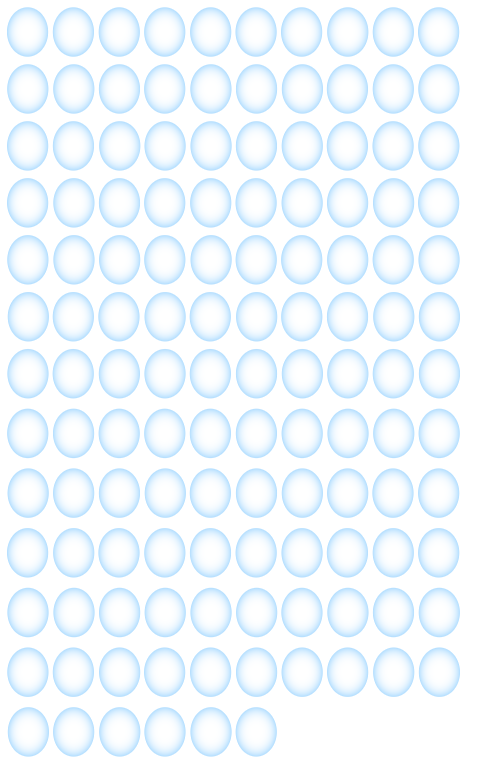
Write a WebGL 1 fragment shader that draws this pattern.

```glsl
precision highp float;
// Rows of pale blue, softly shaded oval beads on white, the last row part filled.

uniform vec2 u_resolution;

float hash(vec2 p) {
  return fract(sin(dot(p, vec2(127.1, 311.7))) * 43758.5);
}

// Row spacing widens slightly below the seventh row.
float rowCentre(float row) {
  return 32.0 + 56.95 * row + 2.75 * max(row - 6.0, 0.0);
}

float rowAt(float y) {
  float row = (y - 32.0) / 56.95;
  if (row > 6.0) row = 6.0 + (y - rowCentre(6.0)) / 59.7;
  return floor(row + 0.5);
}

// Radial shade: white core, blue gathering toward the rim.
vec3 beadColour(float radius) {
  vec3 rim = vec3(0.695, 0.868, 1.0);
  return mix(vec3(1.0), rim, pow(min(radius, 1.0), 3.85));
}

void main() {
  // Canvas is 480 units wide and 768 high, with y measured from the top.
  vec2 uv = gl_FragCoord.xy / u_resolution;
  vec2 p = vec2(uv.x, 1.0 - uv.y) * vec2(480.0, 768.0);
  float pixel = 480.0 / u_resolution.x;

  // Nearest bead, with a tiny sideways drift in each cell.
  vec2 cell = vec2(floor((p.x - 28.0) / 45.67 + 0.5), rowAt(p.y));
  vec2 centre = vec2(28.0 + 45.67 * cell.x, rowCentre(cell.y));
  centre.x += (hash(cell) - 0.5) * 0.9;

  // Ten beads per row, thirteen rows, six beads in the last.
  float lastColumn = cell.y > 11.5 ? 5.0 : 9.0;
  float present = step(0.0, cell.x) * step(cell.x, lastColumn)
                * step(0.0, cell.y) * step(cell.y, 12.0);

  // Oval outline with a smoothed edge.
  float radius = length((p - centre) / vec2(20.6, 24.7));
  float distanceToRim = (radius - 1.0) * 22.5;
  float cover = present * clamp(0.5 - distanceToRim / pixel, 0.0, 1.0);

  gl_FragColor = vec4(mix(vec3(1.0), beadColour(radius), cover), 1.0);
}
```
